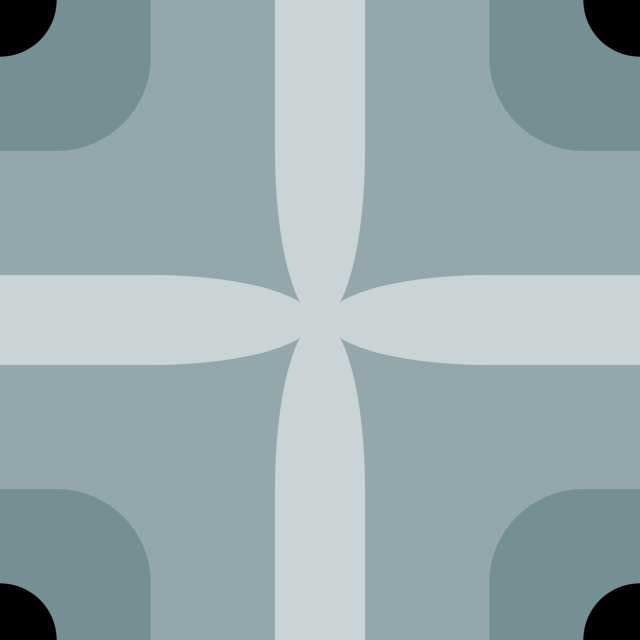
Reproduce this pattern procedurally as a WebGL 2 fragment shader.

```glsl
#version 300 es
precision highp float;
// One seamless tile: a pale four-petal cross on grey-blue, with a rounded
// dark square and a black dot centred on the tile corners.
// Each part is a signed distance, folded by symmetry and layered in order.

uniform vec2 u_resolution;
out vec4 outColor;

const vec3 GROUND = vec3(0.580, 0.655, 0.675);
const vec3 PETAL  = vec3(0.792, 0.827, 0.839);
const vec3 SQUARE = vec3(0.459, 0.561, 0.584);
const vec3 DOT    = vec3(0.0);

const float REPEATS       = 1.0;
const float PETAL_WIDTH   = 0.0703;  // half width of the straight part
const float TAPER_START   = 0.2643;  // distance from the tile centre
const float TAPER_UPRIGHT = 0.2640;  // taper lengths of the two petal pairs
const float TAPER_LEVEL   = 0.2540;
const float HUB_RADIUS    = 0.0290;
const float SQUARE_SIZE   = 0.2357;  // half side
const float SQUARE_ROUND  = 0.1470;
const float DOT_RADIUS    = 0.0885;

float disc(vec2 p, float radius) {
  return length(p) - radius;
}

float roundedSquare(vec2 p, float halfSide, float radius) {
  vec2 q = abs(p) - halfSide + radius;
  return length(max(q, 0.0)) + min(max(q.x, q.y), 0.0) - radius;
}

// Mirrored pair of bars along x whose inner ends taper as half ellipses.
float petalPair(vec2 p, float start, float taper, float halfWidth) {
  vec2 q = vec2(max(start - abs(p.x), 0.0), abs(p.y) + 1e-5);
  vec2 radii = vec2(taper, halfWidth);
  float level = length(q / radii);
  float slope = length(q / (radii * radii));
  return level * (level - 1.0) / slope;
}

vec3 layer(vec3 below, vec3 color, float dist, float pixel) {
  return mix(color, below, smoothstep(-0.7 * pixel, 0.7 * pixel, dist));
}

void main() {
  vec2 uv = gl_FragCoord.xy / u_resolution;
  vec2 centred = fract(uv * REPEATS) - 0.5;
  vec2 corner = 0.5 - abs(centred);
  float pixel = REPEATS / min(u_resolution.x, u_resolution.y);

  // Petals joined by a small hub
  float level = petalPair(centred, TAPER_START, TAPER_LEVEL, PETAL_WIDTH);
  float upright = petalPair(centred.yx, TAPER_START, TAPER_UPRIGHT, PETAL_WIDTH);
  float flower = min(min(level, upright), disc(centred, HUB_RADIUS));

  vec3 color = layer(GROUND, PETAL, flower, pixel);

  // Corner ornament
  color = layer(color, SQUARE, roundedSquare(corner, SQUARE_SIZE, SQUARE_ROUND), pixel);
  color = layer(color, DOT, disc(corner, DOT_RADIUS), pixel);

  outColor = vec4(color, 1.0);
}
```
